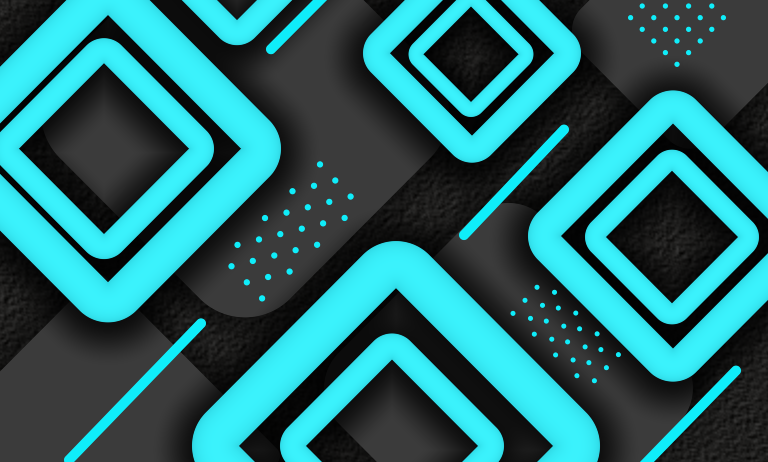
Give the GLSL for this background, as a WebGL 1 fragment shader.

```glsl
precision highp float;
// Cyan diamond frames, bars and dot grids floating over grey rounded panels
// on embossed dark leather. Everything is a distance function in a space
// 7.68 wide and 4.6 high, y down; frames cast soft shadows by distance.
uniform vec2 u_resolution;

float hash(vec2 p) {
  return fract(sin(dot(p, vec2(127.1, 311.7))) * 43758.5453);
}

float noise(vec2 p) {
  vec2 i = floor(p), f = fract(p);
  f = f * f * (3.0 - 2.0 * f);
  return mix(mix(hash(i), hash(i + vec2(1, 0)), f.x),
             mix(hash(i + vec2(0, 1)), hash(i + vec2(1, 1)), f.x), f.y);
}

float leatherHeight(vec2 p) {
  return noise(p * 24.0) * 0.6 + noise(p * 47.0 + 9.0) * 0.4;
}

// Square turned by 45 degrees; halfDiag runs from centre to sharp corner
float diamond(vec2 p, float halfDiag) {
  vec2 q = abs(vec2(p.x + p.y, p.y - p.x) * 0.7071) - halfDiag * 0.7071;
  return length(max(q, 0.0)) + min(max(q.x, q.y), 0.0);
}

float segment(vec2 p, vec2 a, vec2 b) {
  vec2 ab = b - a;
  return length(p - a - ab * clamp(dot(p - a, ab) / dot(ab, ab), 0.0, 1.0));
}

float cover(float d, float aa) {
  return 1.0 - smoothstep(-0.6 * aa, 0.6 * aa, d);
}

// Frame with a sharp hole and a round outer edge.
// acc holds coverage, shadow light and tone across the stroke.
void frame(inout vec3 acc, vec2 p, float hole, float width, float aa) {
  float d = diamond(p, hole);
  float mask = cover(max(d - width, -d), aa);
  float s = diamond(p - vec2(0.0, 0.04), hole);
  float away = max(s - width, -s);
  acc.y *= mix(0.22, 1.0, smoothstep(-0.06, 0.42, away));
  float tone = 1.0 - pow(abs(2.0 * d / width - 1.0), 2.0);
  acc.z = mix(acc.z, clamp(tone, 0.0, 1.0), mask);
  acc.x = max(acc.x, mask);
}

// Eight staggered columns of three dots
float dotBand(vec2 p, vec2 pairStep, vec2 oddShift, vec2 rowStep) {
  float d = 9.0;
  for (int i = 0; i < 8; i++) {
    float k = float(i);
    vec2 q = p - pairStep * floor(k * 0.5) - oddShift * mod(k, 2.0);
    float row = clamp(floor(dot(q, rowStep) / dot(rowStep, rowStep) + 0.5), 0.0, 2.0);
    d = min(d, length(q - rowStep * row));
  }
  return d;
}

// Five by five dots on a diagonal lattice rising from its lowest dot
float dotDiamond(vec2 p, float pitch) {
  vec2 cell = vec2(p.x - p.y, -p.x - p.y) / (2.0 * pitch);
  cell = clamp(floor(cell + 0.5), 0.0, 4.0);
  return length(p - pitch * vec2(cell.x - cell.y, -cell.x - cell.y));
}

void main() {
  vec2 uv = gl_FragCoord.xy / u_resolution;
  vec2 p = vec2(uv.x, 1.0 - uv.y) * vec2(7.68, 4.6);
  float aa = 7.68 / u_resolution.x;

  // Leather, lit from the upper left
  float relief = leatherHeight(p + 0.012) - leatherHeight(p - 0.012);
  vec3 color = vec3(0.118, 0.116, 0.112) + relief * 0.14;

  // Rounded panels
  float panel = diamond(p - vec2(2.45, 1.12), 1.4) - 0.64;
  panel = min(panel, diamond(p - vec2(6.9, 0.3), 0.88) - 0.3);
  panel = min(panel, diamond(p - vec2(5.085, 3.865), 1.344) - 0.5);
  panel = min(panel, diamond(p - vec2(1.0, 4.54), 1.7) - 0.1);
  color *= mix(0.6, 1.0, smoothstep(0.0, 0.3, panel));
  color = mix(color, vec3(0.232), cover(panel, aa));

  // Nested frames
  vec3 acc = vec3(0.0, 1.0, 0.0);
  frame(acc, p - vec2(1.08, 1.48), 1.33, 0.40, aa);
  frame(acc, p - vec2(1.04, 1.48), 0.85, 0.25, aa);
  frame(acc, p - vec2(4.72, 0.53), 0.82, 0.27, aa);
  frame(acc, p - vec2(4.71, 0.54), 0.475, 0.15, aa);
  frame(acc, p - vec2(6.73, 2.35), 1.12, 0.33, aa);
  frame(acc, p - vec2(6.72, 2.36), 0.66, 0.21, aa);
  frame(acc, p - vec2(3.96, 4.44), 1.57, 0.47, aa);
  frame(acc, p - vec2(3.92, 4.44), 0.86, 0.26, aa);
  frame(acc, p - vec2(2.37, -0.8), 1.0, 0.25, aa);
  color *= acc.y;
  vec3 cyan = mix(vec3(0.17, 0.82, 0.87), vec3(0.23, 0.95, 0.99), sqrt(acc.z));
  color = mix(color, cyan, acc.x);

  // Bars and dots
  float bar = segment(p, vec2(2.71, 0.49), vec2(3.31, -0.11));
  bar = min(bar, segment(p, vec2(5.64, 1.29), vec2(4.64, 2.34)));
  bar = min(bar, segment(p, vec2(2.01, 3.22), vec2(0.69, 4.58)));
  bar = min(bar, segment(p, vec2(7.36, 3.69), vec2(6.40, 4.67)));
  float dots = dotBand(p - vec2(3.2, 1.637), vec2(-0.275, 0.267),
                       vec2(-0.06, 0.213), vec2(0.153, 0.16)) - 0.031;
  dots = min(dots, dotBand(p - vec2(5.37, 2.86), vec2(0.213, 0.207),
                           vec2(0.175, 0.05), vec2(-0.12, 0.13)) - 0.025);
  dots = min(dots, dotDiamond(p - vec2(6.77, 0.64), 0.116) - 0.026);
  color = mix(color, vec3(0.06, 0.93, 0.98), cover(min(bar - 0.05, dots), aa));

  gl_FragColor = vec4(color, 1.0);
}
```
